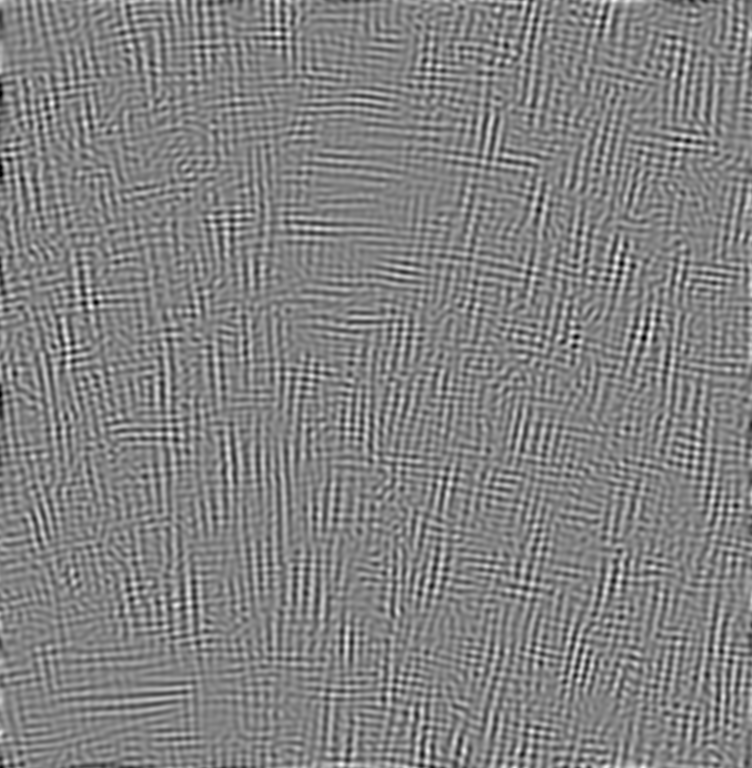
This texture is drawn by a Shadertoy shader. Its source:

```glsl
#define MEAN_GREY 0.51
#define UPRIGHT_CONTRAST 0.08
#define LEVEL_CONTRAST 0.051
#define LOOSE_CONTRAST 0.048
#define UPRIGHT_FREQ 71.0
#define LEVEL_FREQ 82.0
#define LOOSE_FREQ 76.0
#define LEAN 0.21
#define KERNELS 2

const float TAU = 6.2831853;

vec3 hash3(vec3 p) {
    p = fract(p * vec3(0.1031, 0.1030, 0.0973));
    p += dot(p, p.yxz + 33.33);
    return fract((p.xxy + p.yxx) * p.zyx);
}

float valueNoise(vec2 p, float seed) {
    vec2 i = floor(p), f = fract(p);
    f = f * f * (3.0 - 2.0 * f);
    float a = hash3(vec3(i, seed)).x;
    float b = hash3(vec3(i + vec2(1, 0), seed)).x;
    float c = hash3(vec3(i + vec2(0, 1), seed)).x;
    float d = hash3(vec3(i + vec2(1, 1), seed)).x;
    return mix(mix(a, b, f.x), mix(c, d, f.x), f.y);
}

// Soft elliptical region
float blob(vec2 p, vec2 centre, vec2 radius) {
    vec2 q = (p - centre) / radius;
    return exp(-dot(q, q));
}

// Stripe tilt, changing sign across the canvas
float leanAt(float x) {
    return LEAN * sin((x - 0.36) * 4.2);
}

// Sum of scattered wave packets, scaled to unit deviation
float wavelets(vec2 p, vec2 cell, float angle, float leanShare,
               float spread, float freq, float seed) {
    vec2 g = p / cell, id = floor(g);
    float sum = 0.0;
    for (int y = -1; y <= 1; y++)
    for (int x = -1; x <= 1; x++)
    for (int k = 0; k < KERNELS; k++) {
        vec2 c = id + vec2(x, y);
        vec3 place = hash3(vec3(c + 40.0, seed + float(k) * 7.0));
        vec3 shape = hash3(vec3(c + 90.0, seed + float(k) * 7.0 + 3.0));
        vec2 offset = g - c - place.xy;
        float window = max(0.0, 1.0 - dot(offset, offset));
        float centreX = (c.x + place.x) * cell.x;
        float a = angle - leanShare * leanAt(centreX) + spread * (shape.x - 0.5);
        float f = freq * mix(0.86, 1.14, shape.y);
        float phase = f * dot(offset * cell, vec2(cos(a), sin(a))) + place.z;
        sum += mix(0.4, 1.0, shape.z) * window * window * cos(TAU * phase);
    }
    return sum / 0.57;
}

// Dashes hugging one border
float borderDashes(float along, float depth, float seed) {
    float dash = valueNoise(vec2(along * 45.0, 0.5), seed) - 0.5;
    return dash * exp(-depth * depth / 0.00002);
}

void mainImage(out vec4 fragColor, in vec2 fragCoord) {
    vec2 p = fragCoord / iResolution.y;
    float width = iResolution.x / iResolution.y;

    // Calm regions and patchy strength of each stripe family
    float topCalm = blob(p, vec2(0.47, 0.77), vec2(0.11, 0.2));
    float lowCalm = blob(p, vec2(0.18, 0.07), vec2(0.22, 0.1));
    float cornerCalm = blob(p, vec2(0.03, 0.95), vec2(0.08, 0.08));
    float pillars = blob(p, vec2(0.35, 0.35), vec2(0.09, 0.13));

    // Patches of upright stripes follow the tilt in long columns
    vec2 sheared = vec2(p.x - (p.y - 0.5) * leanAt(p.x) * 0.6, p.y);
    float uprightGain = mix(0.5, 1.45, valueNoise(sheared * vec2(22.0, 7.0), 11.0));
    uprightGain *= max(0.0, 1.0 - 0.92 * topCalm - 0.85 * lowCalm - 0.6 * cornerCalm);
    uprightGain += 0.7 * pillars;
    float levelGain = mix(0.5, 1.5, valueNoise(p * vec2(9.0, 20.0), 23.0));
    levelGain *= 1.0 - 0.6 * pillars - 0.4 * cornerCalm + 0.25 * topCalm + 0.25 * lowCalm;
    float looseGain = mix(0.6, 1.35, valueNoise(p * 16.0, 37.0));
    looseGain *= max(0.0, 1.0 - 0.7 * topCalm - 0.7 * lowCalm - 0.6 * cornerCalm - 0.5 * pillars);

    // Upright, level and freely turned ripples
    float upright = wavelets(p, vec2(0.035, 0.09), 0.0, 1.0, 0.2, UPRIGHT_FREQ, 1.0);
    float level = wavelets(p, vec2(0.065, 0.034), TAU / 4.0, 0.8, 0.22, LEVEL_FREQ, 51.0);
    float loose = wavelets(p, vec2(0.03), 0.0, 0.0, TAU, LOOSE_FREQ, 101.0);

    float grey = MEAN_GREY
        + UPRIGHT_CONTRAST * uprightGain * upright
        + LEVEL_CONTRAST * levelGain * level
        + LOOSE_CONTRAST * looseGain * loose;

    // Ringing along the borders
    grey += 0.8 * borderDashes(p.y, p.x, 5.0);
    grey += 0.6 * borderDashes(p.y, width - p.x, 6.0);
    grey += 0.6 * borderDashes(p.x * 0.3, p.y, 8.0);
    grey += 0.6 * borderDashes(p.x * 0.3, 1.0 - p.y, 9.0);

    fragColor = vec4(vec3(clamp(grey, 0.0, 1.0)), 1.0);
}
```
